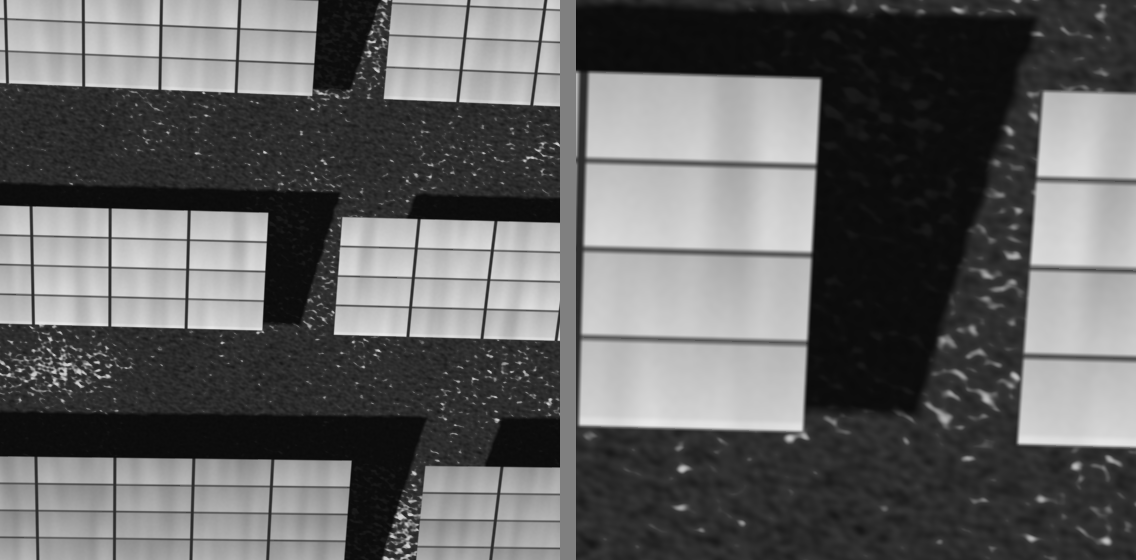
Left: the whole. Right: its middle third, enlarged.
Reproduce this pattern procedurally as a three.js fragment shader.

```glsl
// Aerial greyscale view of three rows of panel tables on rough dark ground.
// A loop over the rows builds sheared table grids split by a gap, with slanted
// cast shadows; gradient noise makes the gravel, grain and panel streaks.

varying vec2 vUv;

const float SOFT = 0.0018;
const float GAP_WIDTH = 0.130;
const float PANELS_DOWN = 4.0;

vec2 hash2(vec2 p) {
  vec2 k = vec2(dot(p, vec2(127.1, 311.7)), dot(p, vec2(269.5, 183.3)));
  return fract(sin(k) * 43758.5);
}

float gradientDot(vec2 cell, vec2 corner, vec2 f) {
  return dot(hash2(cell + corner) * 2.0 - 1.0, f - corner);
}

float gradientNoise(vec2 p) {
  vec2 i = floor(p), f = fract(p);
  vec2 u = f * f * (3.0 - 2.0 * f);
  float low = mix(gradientDot(i, vec2(0.0), f), gradientDot(i, vec2(1.0, 0.0), f), u.x);
  float high = mix(gradientDot(i, vec2(0.0, 1.0), f), gradientDot(i, vec2(1.0), f), u.x);
  return mix(low, high, u.y);
}

// Soft coverage of the side where the distance is positive
float cover(float d, float soft) {
  return smoothstep(-soft, soft, d);
}

// Soft coverage of the span from 0 to size
float span(float d, float size, float soft) {
  return cover(d, soft) * cover(size - d, soft);
}

// Soft seam around the nearest whole number of a cell coordinate
float seam(float coord, float cellSize, float halfWidth) {
  float d = abs(fract(coord + 0.5) - 0.5) * cellSize;
  return cover(halfWidth - d, SOFT);
}

// Dark soil with streaky grain and clustered pale gravel
float groundTone(vec2 p, float density) {
  vec2 q = vec2(p.x, p.y - 0.2 * p.x);
  float grain = gradientNoise(q * vec2(75.0, 125.0));
  float fine = gradientNoise(q * vec2(150.0, 200.0) + 17.0);
  float cluster = gradientNoise(p * 5.0 + 3.0) + 0.7 * gradientNoise(p * 13.0 + 8.0);
  cluster += density;
  float gravel = smoothstep(0.24, 0.72, grain * 0.85 + fine * 0.5 + cluster * 0.42);
  float soil = 0.175 + 0.09 * grain + 0.07 * fine + 0.03 * cluster;
  return soil + 0.55 * gravel;
}

// Pale panels: shaded cells, vertical streaks, thin joints, wide column seams
float panelTone(vec2 cell, vec2 size, float row, float side) {
  vec2 f = fract(cell);
  vec2 id = floor(cell) + vec2(side * 31.0, row * 17.0);
  float tone = 0.74 + 0.11 * row - 0.08 * row * row;
  tone += 0.11 * (f.y - 0.5) + 0.05 * (hash2(id).x - 0.5);
  tone += 0.09 * gradientNoise(vec2(cell.x * 6.0, row * 9.0 + cell.y * 0.4));
  tone -= 0.04 * span(f.x - 0.25, 0.2, 0.06);
  tone += 0.05 * cover(cell.y - 3.9, 0.04);
  float innerRow = step(0.5, cell.y) * step(cell.y, PANELS_DOWN - 0.5);
  float joint = seam(cell.y, size.y, 0.0016) * innerRow;
  float column = seam(cell.x, size.x, 0.0026) * step(0.5, cell.x);
  tone = mix(tone, 0.27, joint * mix(0.75, 1.0, hash2(id + 5.0).y));
  return mix(tone, 0.17, column);
}

void main() {
  vec2 p = vec2(vUv.x, 1.0 - vUv.y); // y runs down the rows
  float ragged = 0.004 * gradientNoise(p * 60.0);
  float shade = 0.0, path = 0.0, tableMask = 0.0, tableTone = 0.0;

  for (int i = 0; i < 3; i++) {
    float row = float(i);
    float panelHeight = 0.0573 - 0.0046 * row;
    float tableHeight = PANELS_DOWN * panelHeight;
    float gapStart = 0.565 - 0.2103 * row + 0.1191 * row * row;

    // Sheared row coordinates
    float down = p.y + 0.081 - 0.448 * row - (0.042 - 0.015 * row) * p.x;
    float across = p.x - (0.03 - 0.17 * p.x) * (down - 0.5 * tableHeight) - gapStart;
    float side = step(0.5 * GAP_WIDTH, across);

    // Slanted shadow, reaching further right towards its top
    float lift = 0.04 * row;
    float shadowHeight = tableHeight + lift - 0.012;
    float t = clamp((down + lift) / shadowHeight, 0.0, 1.0);
    float shadowAcross = across - mix(0.124, 0.068, t) + ragged;
    float lit = span(shadowAcross, GAP_WIDTH, 0.004);
    shade = max(shade, (1.0 - lit) * span(down + lift + ragged, shadowHeight, 0.004));

    // Gravel strip in the gap between tables
    path = max(path, span(across, GAP_WIDTH, 0.02) * span(down, tableHeight, 0.02));

    // Columns are counted away from the gap on both sides
    float outward = mix(-across, across - GAP_WIDTH, side);
    vec2 size = vec2(mix(0.1387, 0.1348, side), panelHeight);
    float tableDown = down - 0.004 * row * side;
    float mask = cover(outward, SOFT) * span(tableDown, tableHeight, SOFT);
    float rowTone = panelTone(vec2(outward, tableDown) / size, size, row, side);
    tableTone = mix(tableTone, rowTone, step(0.001, mask));
    tableMask = max(tableMask, mask);
  }

  // Denser gravel drifts at the left, then shadow and panels on top
  vec2 drift = (p - vec2(0.04, 0.67)) * vec2(7.0, 14.0);
  float density = 0.6 * path + 0.8 * exp(-dot(drift, drift));
  float ground = groundTone(p, density);
  float tone = mix(ground, 0.035 + 0.08 * ground, shade);
  tone = mix(tone, tableTone, tableMask);
  tone += 0.012 * gradientNoise(p * 180.0);
  gl_FragColor = vec4(vec3(tone), 1.0);
}
```
